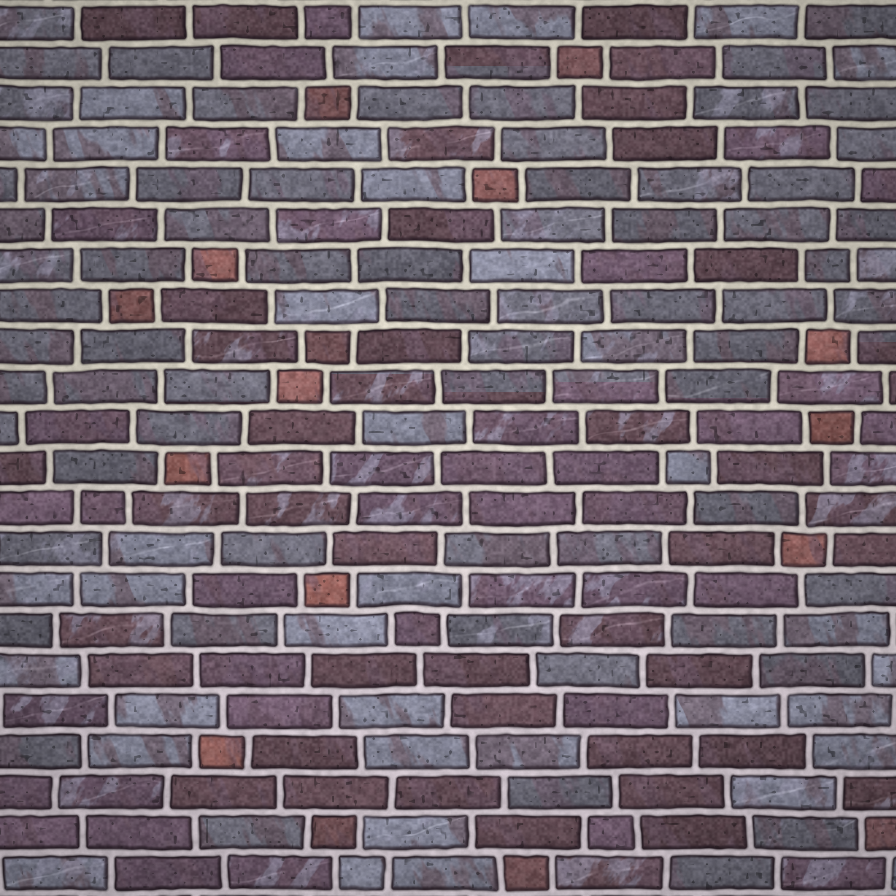
Give the GLSL for this texture, as a Shadertoy shader.

```glsl
// Weathered brick wall: 22 courses of long bricks, eight to a width, with
// scattered half bricks. Each course is laid out by a short loop, then every
// brick is a rounded box with its own fired tint, smears, grain and dark rim.

float hash(vec2 p) {
    vec3 q = fract(vec3(p.xyx) * 0.1031);
    q += dot(q, q.yzx + 33.33);
    return fract((q.x + q.y) * q.z);
}

float noise(vec2 p) {
    vec2 i = floor(p), f = fract(p);
    f = f * f * (3.0 - 2.0 * f);
    return mix(mix(hash(i), hash(i + vec2(1, 0)), f.x),
               mix(hash(i + vec2(0, 1)), hash(i + vec2(1, 1)), f.x), f.y);
}

float fbm(vec2 p) {
    float sum = 0.0, amp = 0.5;
    for (int i = 0; i < 4; i++) {
        sum += amp * noise(p);
        p = p * 2.03 + 17.0;
        amp *= 0.5;
    }
    return sum;
}

float roundedBox(vec2 p, vec2 halfSize, float radius) {
    vec2 d = abs(p) - halfSize + radius;
    return length(max(d, 0.0)) + min(max(d.x, d.y), 0.0) - radius;
}

// Quarter-brick stagger of each course: a zigzag, tighter near the bottom
float courseOffset(float course) {
    return course < 15.0 ? 0.69 + 0.25 * abs(mod(course - 1.0, 6.0) - 3.0) - 0.5
                         : 0.5 + 0.25 * abs(mod(course - 1.0, 4.0) - 2.0);
}

vec3 brickColor(vec2 id, bool isHalf, vec2 p, vec2 local, float height) {
    float tint = hash(id + 3.7), tone = hash(id + 21.3), wear = hash(id + 47.9);
    vec3 slate = vec3(0.39, 0.385, 0.43);
    vec3 plum = vec3(0.405, 0.33, 0.395);
    vec3 umber = vec3(0.37, 0.285, 0.315);
    vec3 pale = vec3(0.49, 0.495, 0.56);

    // Upper courses are mostly slate, lower ones plum
    float slateShare = mix(0.22, 0.78, smoothstep(0.45, 0.72, height));
    slateShare -= 0.35 * smoothstep(0.89, 0.96, height);
    vec3 color = tint < slateShare ? slate : mix(plum, umber, step(0.62, tone));
    if (tone < 0.2) color = pale;
    if (isHalf && wear < 0.75) color = mix(umber, vec3(0.55, 0.36, 0.34), tone);
    color *= 0.9 + 0.2 * hash(id + 8.1);

    // Slanted smears and kiln patches on some bricks
    vec2 q = p + id * 5.3;
    float streak = fbm(vec2(q.x * 1.7 + q.y * 0.6, q.y * 0.55));
    color = mix(color, mix(umber, plum, tone), 0.55 * smoothstep(0.48, 0.58, streak));
    if (wear > 0.66 && !isHalf) {
        float smear = smoothstep(0.5, 0.62, fbm(vec2(q.x * 2.2 - q.y, q.y * 1.3) + 9.0));
        color = mix(color, vec3(0.55, 0.54, 0.62), 0.6 * smear);
        float scratch = abs(local.y - 0.22 * local.x + 0.25 * (noise(q * 1.4) - 0.5));
        color += 0.13 * smoothstep(0.05, 0.0, scratch) * noise(q * 3.0);
    }

    // Grain, pits and a faint top-lit gradient
    color *= 0.84 + 0.34 * fbm(p * vec2(5.0, 7.0));
    color += 0.10 * (noise(p * 15.0) - 0.5);
    color *= 1.0 - 0.35 * smoothstep(0.82, 0.95, noise(p * 9.0 + 40.0));
    return color * (1.02 + 0.12 * local.y);
}

void mainImage(out vec4 fragColor, in vec2 fragCoord) {
    vec2 uv = fragCoord / iResolution.xy;
    vec2 p = uv * 22.11;                       // one course is one unit tall
    float aa = 22.11 / iResolution.y;

    // Hand-laid wobble
    vec2 w = p + 0.07 * (vec2(noise(p * 0.9), noise(p * 0.7 + 60.0)) - 0.5)
               + 0.035 * (vec2(noise(p * 4.0), noise(p * 4.0 + 30.0)) - 0.5);
    float depth = 22.06 - w.y;
    float course = floor(depth);

    // Walk the course, inserting half bricks that push the rest along
    const float brickLength = 2.764;
    float u = w.x / brickLength - courseOffset(course);
    float width = 1.0, start = floor(u);
    bool isHalf = false;
    for (int k = 0; k < 3; k++) {
        vec2 seed = vec2(course, float(k) * 7.0 + 2.0);
        float slot = float(k) * 3.0 + floor(3.0 * hash(seed));
        if (hash(seed + 90.0) > 0.52 || u < slot || isHalf) continue;
        isHalf = u < slot + 0.47;
        if (isHalf) { width = 0.47; start = slot; }
        else { u -= 0.47; start = floor(u); }
    }
    vec2 id = vec2(start + (isHalf ? 40.0 : 12.0), course + 5.0);
    vec2 local = vec2((u - start - 0.5 * width) * brickLength, 0.5 - fract(depth));
    vec2 halfSize = vec2(0.5 * width * brickLength - 0.085, 0.415);
    local.y += 0.012 * (hash(id) - 0.5) * local.x;
    float dist = roundedBox(local, halfSize, 0.07);

    // Sandy mortar, shaded where it meets the brick
    vec3 mortar = mix(vec3(0.77, 0.73, 0.76), vec3(0.77, 0.75, 0.70), smoothstep(0.2, 0.6, uv.y));
    mortar *= 0.88 + 0.22 * fbm(p * 6.0);
    mortar *= mix(0.78, 1.04, smoothstep(0.0, 0.06, dist));

    // Brick face with a dark rim, heavier at the lower and right edges
    vec3 brick = brickColor(id, isHalf, p, local, uv.y);
    float edge = max(-local.y - halfSize.y, local.x - halfSize.x);
    float rim = max(smoothstep(-0.09, -0.01, dist), 0.85 * smoothstep(-0.13, -0.03, edge));
    brick = mix(brick, vec3(0.12, 0.08, 0.11), rim * (0.6 + 0.35 * noise(p * 2.0)));
    vec3 color = mix(mortar, brick, smoothstep(aa, -aa, dist));

    // Soft light fading towards the corners
    vec2 c = uv - vec2(0.5, 0.52);
    color *= 1.09 - 0.5 * dot(c, c);
    fragColor = vec4(clamp(color, 0.0, 1.0), 1.0);
}
```
